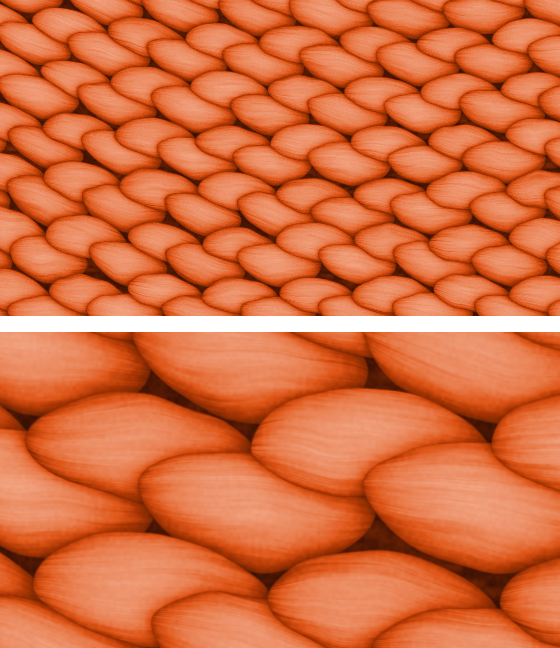
Top: the whole. Bottom: its middle third, enlarged.
Write a Shadertoy shader that draws this texture.

```glsl
#define STITCH_WIDTH 0.243
#define ROW_HEIGHT 0.158
#define FIRST_STITCH vec2(1.01, 0.056)
#define HALF_WIDTH 0.127
#define LOWER_DROP 0.042
#define TILT 0.13
#define ROW_BOW 0.065
#define JITTER 0.014
#define FIBER_DEPTH 0.85
#define SHADOW_REACH 0.011

// Tones from the deepest gap to the brightest wool
const vec3 woolTones[7] = vec3[7](
    vec3(0.22, 0.06, 0.01), vec3(0.47, 0.15, 0.01), vec3(0.67, 0.21, 0.01),
    vec3(0.87, 0.33, 0.09), vec3(0.91, 0.48, 0.29), vec3(0.93, 0.58, 0.43),
    vec3(0.96, 0.68, 0.55));

float hash(vec2 p) {
    p = fract(p * vec2(0.1031, 0.1137) + 0.37);
    p += dot(p, p.yx + 33.33);
    return fract((p.x + p.y) * p.x * 17.0);
}

float noise(vec2 p) {
    vec2 i = floor(p), f = fract(p);
    f = f * f * (3.0 - 2.0 * f);
    return mix(mix(hash(i), hash(i + vec2(1, 0)), f.x),
               mix(hash(i + vec2(0, 1)), hash(i + vec2(1, 1)), f.x), f.y);
}

vec3 woolColor(float tone) {
    tone = clamp(tone, 0.0, 5.99);
    int i = int(tone);
    return mix(woolTones[i], woolTones[i + 1], fract(tone));
}

// Strands run lengthwise and gather at the tips of a lobe
float fibers(vec2 q, float seed) {
    float across = q.y / sqrt(max(1.0 - 0.75 * q.x * q.x, 0.15));
    across += 0.12 * sin(2.5 * q.x + seed);
    float coarse = noise(vec2(q.x * 1.3 + seed, across * 5.0 + seed));
    float medium = noise(vec2(q.x * 2.0 - seed, across * 13.0 + seed));
    float fine = noise(vec2(q.x * 5.0 + seed, across * 32.0));
    float crease = smoothstep(0.75, 0.95, noise(vec2(q.x + seed * 2.0, across * 9.0 - seed)));
    return 0.5 * coarse + 0.6 * medium + 0.45 * fine - 0.78 - 0.6 * crease;
}

// Lays one lobe of yarn over the tone beneath it
float layLobe(float tone, vec2 p, vec2 id, bool isLower) {
    float seed = 40.0 * hash(id + 7.0);
    vec2 wobble = vec2(hash(id + 19.0), hash(id + 53.0)) - 0.5;
    float scale = 0.94 + 0.14 * hash(id + 31.0);
    p -= JITTER * wobble;
    p.y += (TILT + 0.16 * wobble.x) * p.x;
    p.y += 0.008 * (noise(p * 22.0 + seed) - 0.5);

    // Upper lobes bulge upward, lower lobes bulge downward
    float bulge = isLower ? 0.078 : 0.070;
    float flatSide = isLower ? 0.050 : 0.046;
    float height = (p.y > 0.0) != isLower ? bulge : flatSide;
    vec2 size = vec2(HALF_WIDTH, height) * scale;
    vec2 q = p / size, a = abs(q) + 0.001;

    float field = pow(a.x, 1.8) + pow(a.y, 1.9);
    vec2 slope = vec2(1.8 * pow(a.x, 0.8), 1.9 * pow(a.y, 0.9)) / size;
    float d = (field - 1.0) / max(length(slope), 4.0);

    // Soft contact shadow, then rounded shading
    tone *= 1.0 - 0.5 * exp(-max(d, 0.0) / SHADOW_REACH);
    float depth = clamp(1.0 - field, 0.0, 1.0);
    float lobe = mix(1.5, 5.4, pow(depth, 0.5));
    lobe += 0.35 * q.y + FIBER_DEPTH * fibers(q, seed) + 0.4 * wobble.y;
    float edge = 0.7 / iResolution.y + 0.0008;
    return mix(tone, lobe, smoothstep(edge, -edge, d));
}

void mainImage(out vec4 fragColor, in vec2 fragCoord) {
    vec2 p = fragCoord / iResolution.y;

    // Rows sag in the middle, more so toward the top
    float bow = (p.x - 1.1) * (p.x - 1.1) * smoothstep(0.0, 0.5, p.y);
    vec2 w = vec2(p.x, p.y - ROW_BOW * bow);

    // Dim strands inside the gaps
    float tone = 0.2 + 2.2 * noise(w * vec2(12.0, 20.0)) * noise(w * vec2(45.0, 110.0));

    // Lower rows cover upper ones; each lobe covers its left neighbour
    float halfStep = 0.5 * STITCH_WIDTH;
    float baseRow = floor((w.y - FIRST_STITCH.y) / ROW_HEIGHT);
    for (int k = 1; k >= 0; k--) {
        float row = baseRow + float(k);
        vec2 start = FIRST_STITCH + vec2(-0.0022 * row * row, ROW_HEIGHT * row);
        float baseLobe = floor((w.x - start.x) / halfStep);
        for (int n = -1; n <= 2; n++) {
            float index = baseLobe + float(n);
            bool isLower = mod(index, 2.0) > 0.5;
            vec2 center = start + vec2(halfStep * index, isLower ? -LOWER_DROP : 0.0);
            tone = layLobe(tone, w - center, vec2(index, row) + 60.0, isLower);
        }
    }

    // Fuzzy grain
    tone += 0.3 * (noise(p * 260.0) - 0.5);
    fragColor = vec4(woolColor(tone), 1.0);
}
```
